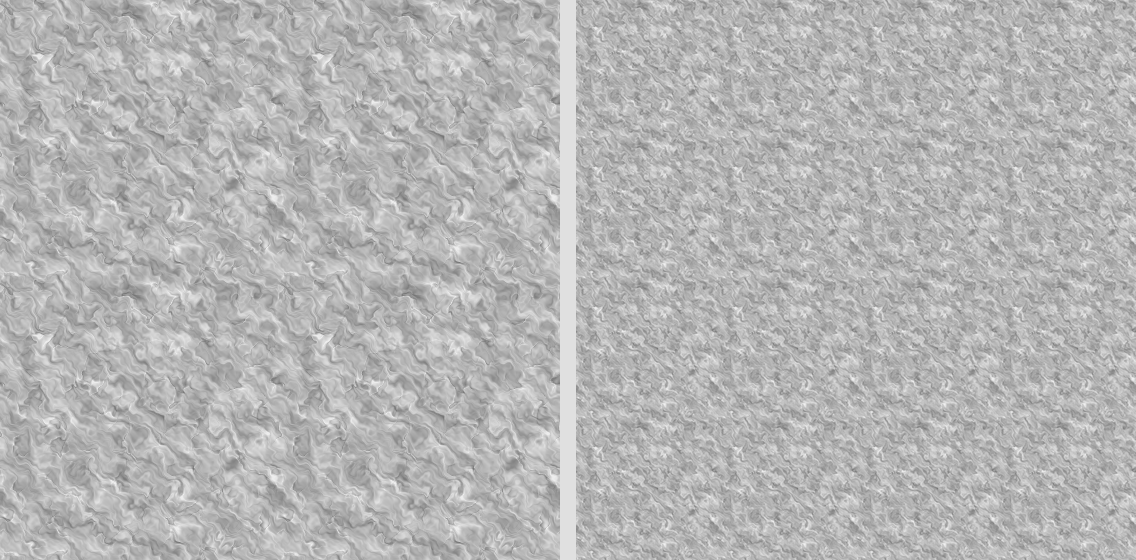
Left: one tile. Right: repeated 2 by 2.
A three.js fragment shader for this texture:

```glsl
// Grey crumpled marble: diagonal streaks folded by warped noise, with pale and dark veins.
#define TILES 2.0
#define STREAK_CELLS vec2(20.0, 11.0)
#define GRAIN_CELLS vec2(64.0, 26.0)
#define FOLD_CELLS vec2(12.0)
#define VEIN_CELLS vec2(13.0)
#define FOLD_AMOUNT 0.05
#define STREAK_CONTRAST 0.235
#define GRAIN_CONTRAST 0.085
#define PALE_VEIN 0.15
#define DARK_VEIN 0.15
#define VEIN_SHARPNESS 13.0
#define BASE_GREY 0.705

varying vec2 vUv;

float hash(vec2 cell, float seed) {
  vec3 h = fract(vec3(cell.xyx + seed) * vec3(0.1031, 0.1030, 0.0973));
  h += dot(h, h.yzx + 33.33);
  return fract((h.x + h.y) * h.z);
}

// Slope of a random unit gradient at one lattice corner, wrapped to the period.
float corner(vec2 cell, vec2 offset, vec2 period, float seed) {
  float angle = 6.28319 * hash(mod(cell, period), seed);
  return dot(vec2(cos(angle), sin(angle)), offset);
}

// Gradient noise that repeats after a whole number of cells.
float noise(vec2 p, vec2 period, float seed) {
  vec2 i = floor(p);
  vec2 f = p - i;
  vec2 u = f * f * f * (f * (f * 6.0 - 15.0) + 10.0);
  vec2 e = vec2(1.0, 0.0);
  float low = mix(corner(i, f, period, seed),
                  corner(i + e.xy, f - e.xy, period, seed), u.x);
  float high = mix(corner(i + e.yx, f - e.yx, period, seed),
                   corner(i + e.xx, f - e.xx, period, seed), u.x);
  return mix(low, high, u.y);
}

float fbm(vec2 p, vec2 cells, float seed) {
  float sum = 0.0;
  float gain = 1.0;
  for (int octave = 0; octave < 3; octave++) {
    sum += gain * noise(p * cells, cells, seed);
    cells *= 2.0;
    gain *= 0.55;
    seed += 7.31;
  }
  return sum;
}

// A whole-number shear lays streaks along the falling diagonal.
vec2 shear(vec2 p) {
  return vec2(p.x + p.y, p.y);
}

void main() {
  vec2 p = vUv * TILES;

  // Folds bend the streaks into curls.
  vec2 fold = vec2(fbm(p, FOLD_CELLS, 3.7), fbm(p, FOLD_CELLS, 41.3));
  float streak = fbm(shear(p + FOLD_AMOUNT * fold), STREAK_CELLS, 17.9);
  float grain = noise(shear(p + 0.3 * FOLD_AMOUNT * fold) * GRAIN_CELLS, GRAIN_CELLS, 29.4);

  // Thin pale creases, each with a shadow on one side.
  float crease = fbm(p + 0.6 * FOLD_AMOUNT * fold.yx, VEIN_CELLS, 63.1);
  float strength = smoothstep(-0.35, 0.45, noise(p * FOLD_CELLS, FOLD_CELLS, 88.6));
  float pale = exp(-VEIN_SHARPNESS * abs(crease));
  float dark = exp(-VEIN_SHARPNESS * abs(crease + 0.16));

  float grey = BASE_GREY + STREAK_CONTRAST * streak + GRAIN_CONTRAST * grain;
  grey += strength * (PALE_VEIN * pale - DARK_VEIN * dark);
  gl_FragColor = vec4(vec3(clamp(grey, 0.46, 0.93)), 1.0);
}
```
